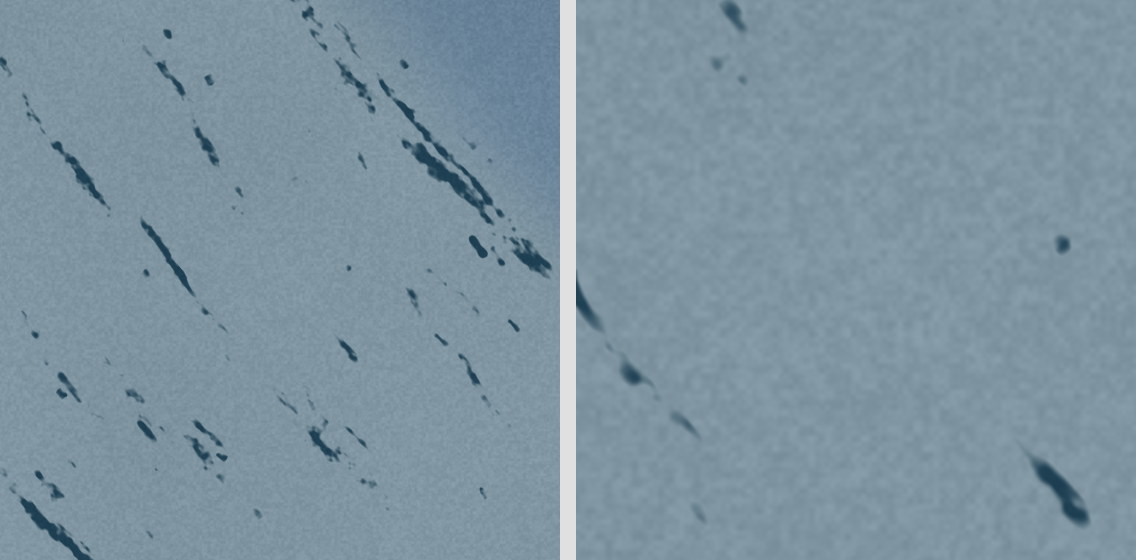
Left: the whole. Right: its middle third, enlarged.
Write a WebGL 2 fragment shader that draws this texture.

```glsl
#version 300 es
precision highp float;
// Weathered blue-grey surface with broken, slanting streaks of dark flecks.

uniform vec2 u_resolution;
out vec4 fragColor;

const vec3 BASE_COLOR = vec3(0.497, 0.583, 0.630);
const vec3 HAZE_COLOR = vec3(0.395, 0.500, 0.595);
const vec3 INK_COLOR  = vec3(0.120, 0.250, 0.325);

const float SLANT = -0.84;             // mean streak direction, radians
const float SLANT_SPREAD = 0.26;
const int LONG_STREAKS = 10;
const int SHORT_FLECKS = 46;
const vec2 CLUMP_FREQ = vec2(58.0, 92.0);
const float GRAIN_FREQ = 190.0;
const float GRAIN_AMOUNT = 0.075;
const float INK_THRESHOLD = 0.60;
const float INK_SOFTNESS = 0.55;
const vec2 HAZE_NORMAL = vec2(0.745, 0.667);
const float HAZE_OFFSET = 1.08;
const vec2 SEAM_CENTER = vec2(0.80, 0.725);

float hash(vec2 p) {
    vec3 q = fract(p.xyx * 0.1031);
    q += dot(q, q.yzx + 33.33);
    return fract((q.x + q.y) * q.z);
}

float noise(vec2 p) {
    vec2 cell = floor(p);
    vec2 f = fract(p);
    f = f * f * (3.0 - 2.0 * f);
    return mix(mix(hash(cell), hash(cell + vec2(1, 0)), f.x),
               mix(hash(cell + vec2(0, 1)), hash(cell + vec2(1, 1)), f.x), f.y);
}

float randomOf(int index, float channel) {
    return hash(vec2(float(index) * 7.31 + 3.7, channel * 13.73 + 1.9));
}

// Coordinates along (x) and across (y) a direction.
vec2 align(vec2 p, float angle) {
    vec2 dir = vec2(cos(angle), sin(angle));
    return vec2(dot(p, dir), dot(p, vec2(-dir.y, dir.x)));
}

// Density of one wobbly streak that tapers towards its ends.
float streak(vec2 p, float angle, float halfLength, float halfWidth, float seed) {
    vec2 q = align(p, angle);
    q.y += (noise(vec2(q.x * 11.0 + seed * 91.0, seed * 37.0)) - 0.5) * halfWidth * 2.2;
    float taper = 1.0 - smoothstep(0.45, 1.0, abs(q.x) / halfLength);
    float across = q.y / halfWidth;
    return taper * exp(-across * across);
}

float longStreaks(vec2 p) {
    float density = 0.0;
    for (int i = 0; i < LONG_STREAKS; i++) {
        vec2 center = fract(vec2(0.31, 0.22) + float(i) * vec2(0.7549, 0.5698));
        float angle = SLANT + (randomOf(i, 1.0) - 0.5) * SLANT_SPREAD;
        float halfLength = mix(0.15, 0.34, randomOf(i, 2.0));
        float halfWidth = mix(0.008, 0.020, randomOf(i, 3.0));
        float strength = mix(0.70, 1.12, randomOf(i, 4.0));
        density = max(density, strength
            * streak(p - center, angle, halfLength, halfWidth, randomOf(i, 5.0)));
    }
    return density;
}

float shortFlecks(vec2 p) {
    float density = 0.0;
    for (int i = 0; i < SHORT_FLECKS; i++) {
        vec2 center = vec2(randomOf(i, 6.0), randomOf(i, 7.0));
        float angle = SLANT + (randomOf(i, 8.0) - 0.5) * SLANT_SPREAD * 1.6;
        float size = randomOf(i, 9.0);
        float halfLength = mix(0.015, 0.075, size * size);
        float halfWidth = mix(0.006, 0.013, randomOf(i, 10.0));
        float strength = mix(0.50, 1.15, randomOf(i, 11.0));
        density = max(density, strength
            * streak(p - center, angle, halfLength, halfWidth, randomOf(i, 12.0)));
    }
    return density;
}

void main() {
    vec2 uv = gl_FragCoord.xy / min(u_resolution.x, u_resolution.y);

    // Ground: slow mottling, and a bluer haze beyond a slanting edge.
    float mottle = noise(uv * 4.0 + 5.0) - 0.5;
    float hazeDepth = dot(uv, HAZE_NORMAL) - HAZE_OFFSET + mottle * 0.05;
    float haze = smoothstep(-0.03, 0.17, hazeDepth);
    vec3 color = mix(BASE_COLOR, HAZE_COLOR, haze * 0.85);
    color += mottle * 0.022;

    // Streak density: scattered marks, plus a seam along the haze edge.
    float density = max(longStreaks(uv), shortFlecks(uv)) * (1.0 - 0.75 * haze);
    float seam = streak(uv - SEAM_CENTER, SLANT, 0.42, 0.010, 0.4);
    density = max(density, seam);

    // Break the streaks into gaps, clumps and specks.
    vec2 along = align(uv, SLANT);
    density *= mix(0.45, 1.35, noise(along * vec2(13.0, 22.0) + 40.0));
    float clumps = 0.65 * noise(along * CLUMP_FREQ + 17.0)
                 + 0.35 * noise(along * CLUMP_FREQ * 2.1 + 71.0);
    float ink = density + (clumps - 0.5) * 1.25 - INK_THRESHOLD;
    ink = smoothstep(0.0, INK_SOFTNESS, ink) * smoothstep(0.05, 0.25, density);
    color = mix(color, INK_COLOR, ink);

    // Fine soft grain over everything.
    float grain = 0.6 * noise(uv * GRAIN_FREQ) + 0.4 * noise(uv * GRAIN_FREQ * 1.7 + 9.0);
    color += (grain - 0.5) * GRAIN_AMOUNT * (1.0 - 0.5 * ink);

    fragColor = vec4(color, 1.0);
}
```
